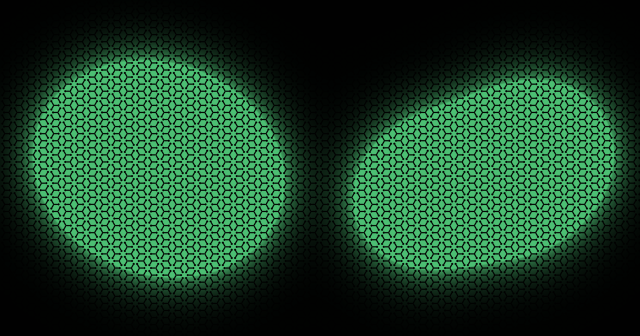
Write a WebGL 1 fragment shader that draws this background.

```glsl
precision highp float;
// Two glowing green blobs seen through a dark lattice of six-petal stars.
uniform vec2 u_resolution;

// Lengths are fractions of the canvas height; lattice sizes are in star spacings.
#define STAR_SPACING 0.0421
#define STAR_ORIGIN vec2(0.403, 0.8127)
#define LINE_HALF_WIDTH 0.042
#define DOT_RADIUS 0.072
#define LINE_START 0.24
#define NEAR_GLOW 0.72
#define NEAR_REACH 0.040
#define FAR_GLOW 0.10
#define FAR_REACH 0.097
#define GREEN vec3(0.30, 0.75, 0.45)
#define DARK vec3(0.002, 0.005, 0.003)

const float PI = 3.14159265;

// Approximate distance to a closed curve whose radius is a sum of harmonics.
// Each vec2 holds the cosine and sine weights of the 2nd, 3rd and 4th harmonic.
float blobDistance(vec2 p, float radius, vec2 h2, vec2 h3, vec2 h4) {
  float angle = atan(p.y, p.x);
  vec2 w2 = vec2(cos(2.0 * angle), sin(2.0 * angle));
  vec2 w3 = vec2(cos(3.0 * angle), sin(3.0 * angle));
  vec2 w4 = vec2(cos(4.0 * angle), sin(4.0 * angle));
  float edge = radius + dot(h2, w2) + dot(h3, w3) + dot(h4, w4);
  float slope = 2.0 * (h2.y * w2.x - h2.x * w2.y)
              + 3.0 * (h3.y * w3.x - h3.x * w3.y)
              + 4.0 * (h4.y * w4.x - h4.x * w4.y);
  return (length(p) - edge) / length(vec2(1.0, slope / edge));
}

// Offset from the nearest star centre on a staggered triangular lattice.
vec2 nearestStar(vec2 p) {
  vec2 cell = vec2(sqrt(3.0), 1.0);
  vec2 a = mod(p + 0.5 * cell, cell) - 0.5 * cell;
  vec2 b = mod(p, cell) - 0.5 * cell;
  return dot(a, a) < dot(b, b) ? a : b;
}

// Distance to the lines that part the petals, with a dot at each inner end.
float latticeDistance(vec2 p) {
  vec2 q = nearestStar(p);
  float angle = mod(atan(q.y, q.x) + PI / 6.0, PI / 3.0) - PI / 6.0;
  q = length(q) * vec2(cos(angle), sin(angle));
  vec2 fromStart = q - vec2(LINE_START, 0.0);
  float line = length(vec2(min(fromStart.x, 0.0), q.y)) - LINE_HALF_WIDTH;
  return min(line, length(fromStart) - DOT_RADIUS);
}

// Steep halo plus a wide faint one.
float glow(float d) {
  float outside = max(d, 0.0);
  float spread = outside / FAR_REACH;
  return NEAR_GLOW * exp(-outside / NEAR_REACH) + FAR_GLOW * exp(-spread * spread);
}

void main() {
  float pixel = 1.0 / u_resolution.y;
  vec2 p = gl_FragCoord.xy * pixel;

  // Tilted oval on the left, bean on the right.
  float left = blobDistance(p - vec2(0.4726, 0.4975), 0.3465,
    vec2(0.0256, -0.0209), vec2(0.0), vec2(0.0005, -0.0023));
  float right = blobDistance(p - vec2(1.446, 0.4726), 0.3219,
    vec2(0.0595, 0.0443), vec2(-0.0077, -0.0022), vec2(-0.0017, 0.0057));

  // Filled shapes over their summed halos.
  float inside = 1.0 - smoothstep(-pixel, pixel, min(left, right));
  float light = mix(min(glow(left) + glow(right), 1.0), 1.0, inside);

  // Dark lattice over everything.
  float blur = 0.7 * pixel / STAR_SPACING;
  float petals = smoothstep(-blur, blur, latticeDistance((p - STAR_ORIGIN) / STAR_SPACING));

  gl_FragColor = vec4(mix(DARK, GREEN, light * petals), 1.0);
}
```
